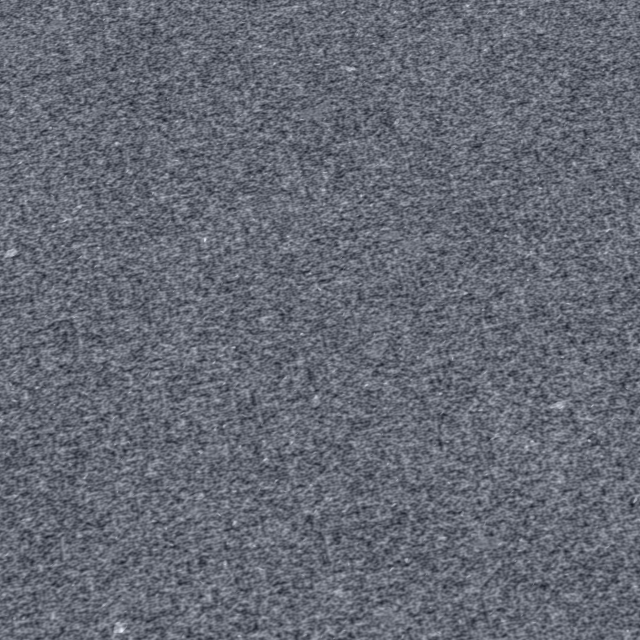
Write a WebGL 1 fragment shader that draws this texture.

```glsl
precision highp float;
// Fine-grained blue-grey stone seen at a slight slant: stretched gradient noise
// gives the tilted grain, and scattered ellipses give pale flakes and bright
// specks. Grains grow a little towards the bottom edge.
uniform vec2 u_resolution;

vec2 hash2(vec2 p) {
  vec3 q = fract(p.xyx * vec3(0.1031, 0.1030, 0.0973));
  q += dot(q, q.yzx + 33.33);
  return fract((q.xx + q.yz) * q.zy);
}

float cornerSlope(vec2 cell, vec2 offset) {
  float angle = 6.2832 * hash2(cell).x;
  return dot(vec2(cos(angle), sin(angle)), offset);
}

float gradientNoise(vec2 p) {
  vec2 cell = floor(p);
  vec2 f = p - cell;
  vec2 w = f * f * f * (f * (f * 6.0 - 15.0) + 10.0);
  vec2 e = vec2(1.0, 0.0);
  float low = mix(cornerSlope(cell, f), cornerSlope(cell + e, f - e), w.x);
  float high = mix(cornerSlope(cell + e.yx, f - e.yx),
                   cornerSlope(cell + 1.0, f - 1.0), w.x);
  return mix(low, high, w.y);
}

// Coverage of soft, randomly turned ellipses, at most one per grid cell
float flakes(vec2 p, float cells, float share, float size, float seed) {
  vec2 home = floor(p * cells);
  float cover = 0.0;
  for (int j = -1; j <= 1; j++) {
    for (int i = -1; i <= 1; i++) {
      vec2 cell = home + vec2(float(i), float(j));
      vec2 spot = hash2(cell + seed);
      vec2 trait = hash2(cell + seed + 57.0);
      vec2 form = hash2(cell + seed + 131.0);
      float turn = (form.x - 0.4) * 1.3;
      float c = cos(turn), s = sin(turn);
      vec2 d = p - (cell + spot) / cells;
      d = vec2(c * d.x + s * d.y, c * d.y - s * d.x);
      vec2 radius = size * mix(0.45, 1.0, trait.y) * vec2(1.0, mix(0.35, 0.7, form.y));
      float edge = (length(d / radius) - 1.0) * radius.y;
      float body = 1.0 - smoothstep(-0.0012, 0.0012, edge);
      cover = max(cover, body * step(trait.x, share) * mix(0.45, 1.0, spot.y));
    }
  }
  return cover;
}

void main() {
  vec2 p = gl_FragCoord.xy / u_resolution.y;

  // Slant: finer towards the top, then tilt the grain up to the right
  vec2 slab = vec2((p.x - 0.5) * (0.88 + 0.25 * p.y), p.y * (0.85 + 0.2 * p.y));
  float c = cos(0.2), s = sin(0.2);
  vec2 g = vec2(c * slab.x + s * slab.y, c * slab.y - s * slab.x);

  // Grain from coarse patches to the finest crystals
  float patches = 0.035 * gradientNoise(g * vec2(4.0, 7.0) + 3.0)
                + 0.05 * gradientNoise(g * vec2(14.0, 26.0) + 11.0);
  float grain = 0.12 * gradientNoise(g * vec2(38.0, 70.0) + 23.0)
              + 0.24 * gradientNoise(g * vec2(88.0, 145.0) + 37.0)
              + 0.24 * gradientNoise(g * vec2(175.0, 260.0) + 51.0);

  // Thin dark seams, stronger near the bottom
  float seam = smoothstep(0.3, 0.6, gradientNoise(g * vec2(16.0, 75.0) + 71.0));
  float light = 0.412 + patches + grain - seam * mix(0.08, 0.03, p.y);

  // Ragged outlines for the scattered pieces
  vec2 ragged = g + 0.004 * vec2(gradientNoise(g * 95.0), gradientNoise(g * 95.0 + 40.0));
  float pale = flakes(ragged, 12.0, 0.2, 0.021, 5.0);
  light = mix(light, 0.5 + 0.35 * grain, 0.65 * pale);
  light += 0.07 * flakes(ragged, 34.0, 0.3, 0.009, 17.0);
  light += 0.23 * flakes(ragged, 60.0, 0.22, 0.0034, 29.0);
  light += 0.26 * flakes(ragged, 10.0, 0.09, 0.012, 43.0);

  // Cool grey tint
  vec3 stone = vec3(light) + vec3(-0.016, 0.0, 0.042);
  gl_FragColor = vec4(clamp(stone, 0.0, 1.0), 1.0);
}
```
